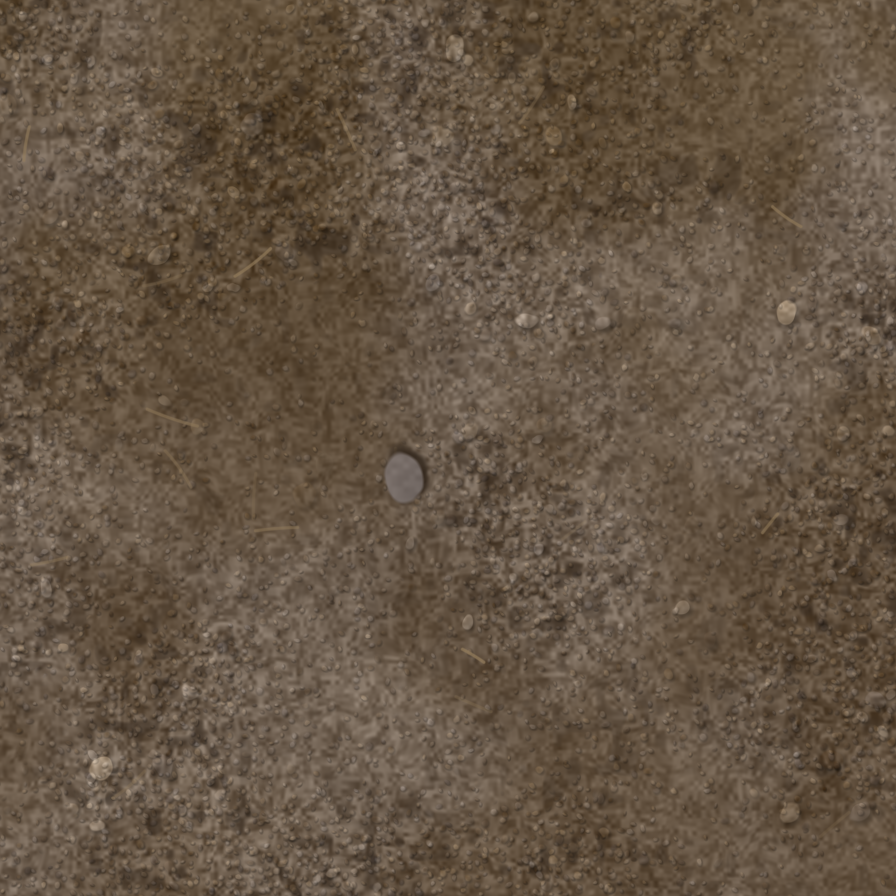
This texture is drawn by a WebGL 1 fragment shader. Its source:

```glsl
precision highp float;
// Dry brown soil with crumbs, pale dusty patches, scattered pebbles and bits of straw.
uniform vec2 u_resolution;

#define SOIL vec3(0.380, 0.312, 0.240)
#define DUST vec3(0.066, 0.074, 0.088)
#define STRAW vec3(0.58, 0.49, 0.36)
#define SLATE vec3(0.455, 0.415, 0.395)
#define PIT vec3(0.19, 0.145, 0.105)
#define LIGHT_DIR vec2(-0.6, 0.8)
#define GRAIN 0.15
#define BLUR 0.0016
#define STRAW_COUNT 18

vec4 hash4(vec2 p) {
  vec4 q = fract(p.xyxy * vec4(0.1031, 0.1030, 0.0973, 0.1099));
  q += dot(q, q.wzxy + 33.33);
  return fract((q.xxyz + q.yzzw) * q.zywx);
}

float noise(vec2 p) {
  vec2 i = floor(p), f = fract(p);
  f = f * f * (3.0 - 2.0 * f);
  float low = mix(hash4(i).x, hash4(i + vec2(1.0, 0.0)).x, f.x);
  float high = mix(hash4(i + vec2(0.0, 1.0)).x, hash4(i + 1.0).x, f.x);
  return mix(low, high, f.y);
}

float fbm(vec2 p) {
  float sum = 0.0, weight = 0.533;
  for (int i = 0; i < 4; i++) {
    sum += weight * noise(p);
    p = mat2(1.6, 1.2, -1.2, 1.6) * p + 17.3;
    weight *= 0.5;
  }
  return sum;
}

mat2 rotation(float a) { return mat2(cos(a), sin(a), -sin(a), cos(a)); }

// One layer of lit, rounded stones; chance is the share of cells filled.
vec3 addStones(vec3 colour, vec2 uv, float scale, float chance, float lift) {
  vec2 p = uv * scale, cell = floor(p);
  float soft = BLUR * scale;
  float wobble = 0.16 * (noise(p * 3.1) - 0.5);
  for (int j = -1; j <= 1; j++) {
    for (int i = -1; i <= 1; i++) {
      vec2 id = cell + vec2(float(i), float(j));
      vec4 place = hash4(id + scale), look = hash4(id + scale + 71.7);
      float present = smoothstep(place.x, place.x + 0.06, chance);
      vec2 offset = p - id - 0.15 - 0.7 * place.yz;
      mat2 turn = rotation(6.283 * place.w);
      vec2 stretch = vec2(1.0, 1.0 + 0.6 * look.x);
      float radius = mix(0.22, 0.46, look.y * look.y);
      float body = length(turn * offset * stretch) + wobble;
      float shadowDist = length(turn * (offset + LIGHT_DIR * 0.13) * stretch);
      float shadow = 1.0 - smoothstep(radius * 0.6, radius * 1.35 + soft, shadowDist);
      float cover = 1.0 - smoothstep(radius - soft, radius + soft, body);
      vec3 stone = colour + lift * mix(-0.3, 1.0, look.z) * vec3(1.0, 0.98, 0.92);
      stone += mix(vec3(0.012, 0.0, -0.018), vec3(-0.01, 0.0, 0.02), look.w);
      stone *= 1.0 + 0.13 * dot(offset, LIGHT_DIR) / radius;
      colour *= 1.0 - 0.24 * shadow * present;
      colour = mix(colour, stone, cover * present);
    }
  }
  return colour;
}

// Thin dry stalks, most of them faint.
vec3 addStraw(vec3 colour, vec2 uv) {
  for (int i = 0; i < STRAW_COUNT; i++) {
    vec4 place = hash4(vec2(float(i) * 3.7, 9.2)), look = hash4(vec2(float(i) * 5.3, 41.6));
    vec2 d = rotation(-3.1416 * place.z) * (uv - place.xy);
    d.y += 6.0 * (look.x - 0.5) * d.x * d.x;
    float reach = mix(0.012, 0.03, place.w);
    float dist = length(vec2(max(abs(d.x) - reach, 0.0), d.y));
    float cover = 1.0 - smoothstep(0.0006, 0.0028, dist);
    colour = mix(colour, STRAW, cover * mix(0.2, 0.85, look.y * look.y));
  }
  return colour;
}

// A single smooth grey stone sunk in a dark hollow.
vec3 addSunkenStone(vec3 colour, vec2 uv) {
  vec2 d = rotation(-0.2) * (uv - vec2(0.45, 0.466)) / vec2(0.021, 0.029);
  float edge = 0.15 * (noise(uv * 70.0) - 0.5);
  float hollow = 1.0 - smoothstep(0.8, 1.35, length(d - vec2(0.22, 0.16)) + 2.0 * edge);
  float cover = 1.0 - smoothstep(0.88, 1.08, length(d) + edge);
  vec3 stone = SLATE * (1.0 + 0.07 * dot(d, LIGHT_DIR)) + 0.06 * (noise(uv * 150.0) - 0.5);
  return mix(mix(colour, PIT, 0.85 * hollow), stone, cover);
}

void main() {
  vec2 uv = gl_FragCoord.xy / u_resolution;
  // Broad patches: a pale diagonal band, and crumbly against smooth ground
  float band = 1.0 - smoothstep(0.0, 0.45, abs(uv.y - 0.12 - 0.65 * uv.x));
  float dust = smoothstep(0.42, 0.85, fbm(uv * 6.0 + 3.1) + 0.22 * band);
  float crumbs = smoothstep(0.34, 0.64, fbm(uv * 5.0 + 31.0));
  float broad = fbm(uv * 9.0 + 57.0) - 0.5;
  vec3 colour = SOIL + 0.13 * broad + DUST * dust;
  colour += vec3(0.0, -0.003, -0.018) * smoothstep(0.3, 1.0, uv.y) * (1.0 - dust);
  // Fine grain and dark gaps
  vec2 warped = uv + 0.008 * vec2(noise(uv * 40.0), noise(uv * 40.0 + 19.0));
  float grain = 0.55 * noise(warped * 95.0) + noise(warped * 200.0 + 7.0) - 0.775;
  colour += GRAIN * grain * (0.7 + 0.4 * crumbs + 0.4 * dust);
  float gaps = smoothstep(0.62, 0.9, noise(warped * 62.0 + 83.0));
  colour = mix(colour, PIT, gaps * (0.15 + 0.35 * crumbs));
  // Crumbs, gravel and sparse pebbles
  colour = addStones(colour, uv, 115.0, 0.15 + 0.45 * crumbs + 0.2 * dust, 0.09);
  colour = addStones(colour, uv, 66.0, 0.04 + 0.26 * crumbs, 0.10);
  colour = addStones(colour, uv, 30.0, 0.07, 0.16);
  colour = addStraw(colour, uv);
  colour = addSunkenStone(colour, uv);
  gl_FragColor = vec4(clamp(colour, 0.0, 1.0), 1.0);
}
```
